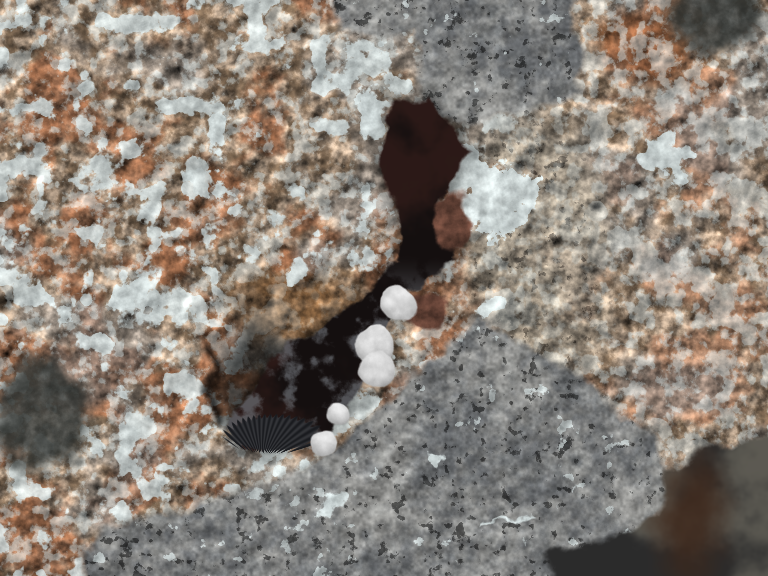
Give the GLSL for this texture, as a WebGL 2 fragment shader.

```glsl
#version 300 es
precision highp float;
// Weathered rock with a dark crevice, rusty crust, white deposits and beads.
// Warped distance fields place the stones; layered noise gives relief and stains.
// Lengths are in canvas heights, with the origin at the lower left.
uniform vec2 u_resolution;
out vec4 fragColor;

float hash(vec2 p) { return fract(sin(dot(p, vec2(127.1, 311.7))) * 43758.5); }

float noise(vec2 p) {
  vec2 i = floor(p), f = fract(p), e = vec2(1, 0);
  f = f * f * (3.0 - 2.0 * f);
  return mix(mix(hash(i), hash(i + e), f.x), mix(hash(i + e.yx), hash(i + e.xx), f.x), f.y);
}

float fbm(vec2 p) {
  float sum = 0.0, amp = 0.5;
  for (int i = 0; i < 5; i++) {
    sum += amp * noise(p);
    p = mat2(1.6, 1.2, -1.2, 1.6) * p + 7.3;
    amp *= 0.5;
  }
  return sum;
}

float inside(float d, float w) { return 1.0 - smoothstep(-w, w, d); }

// Approximate distance to an ellipse
float blob(vec2 p, vec2 c, vec2 r) { return (length((p - c) / r) - 1.0) * min(r.x, r.y); }

float segment(vec2 p, vec2 a, vec2 b) {
  vec2 d = b - a;
  return length(p - a - d * clamp(dot(p - a, d) / dot(d, d), 0.0, 1.0));
}

// Crevice outline
const vec2 CAVITY[] = vec2[](
  vec2(.686, .82), vec2(.738, .83), vec2(.79, .783), vec2(.811, .726), vec2(.764, .66),
  vec2(.788, .54), vec2(.712, .5), vec2(.628, .332), vec2(.564, .245), vec2(.44, .215),
  vec2(.403, .262), vec2(.495, .396), vec2(.599, .453), vec2(.694, .545), vec2(.7, .644),
  vec2(.66, .725));
// White deposits and beads: centre and radius
const vec3 CRUST[] = vec3[](
  vec3(.64, .81, .04), vec3(.375, .775, .03), vec3(.36, .695, .035), vec3(.515, .534, .03),
  vec3(.86, .645, .08), vec3(.565, .105, .024), vec3(.765, .215, .016), vec3(1.16, .725, .045),
  vec3(.855, .465, .03), vec3(.24, .48, .035), vec3(.8, .695, .04));
const vec3 BEADS[] = vec3[](
  vec3(.585, .28, .02), vec3(.56, .232, .022), vec3(.691, .472, .031),
  vec3(.651, .4, .034), vec3(.653, .36, .031));

float cavity(vec2 p) {
  float d = 9.0, s = 1.0;
  for (int i = 0, j = CAVITY.length() - 1; i < CAVITY.length(); j = i++) {
    vec2 a = CAVITY[i], b = CAVITY[j];
    d = min(d, segment(p, a, b));
    if ((a.y > p.y) != (b.y > p.y) && p.x < a.x + (b.x - a.x) * (p.y - a.y) / (b.y - a.y)) s = -s;
  }
  return s * d;
}

void main() {
  vec2 p = gl_FragCoord.xy / u_resolution.y;
  vec2 wobble = vec2(fbm(p * 22.0), fbm(p * 22.0 + 40.0)) - .48;
  vec2 q = p + .045 * wobble;
  float coarse = fbm(p * 9.0), fine = fbm(p * 55.0);
  float relief = fbm(p * 30.0) - fbm(p * 30.0 + vec2(-.18, .28));

  // Rusty host rock, paler on the right
  float right = smoothstep(.85, 1.05, p.x);
  vec3 col = mix(vec3(.42, .35, .28), vec3(.68, .6, .52), smoothstep(.3, .65, fine));
  vec3 rust = mix(vec3(.54, .34, .23), vec3(.62, .45, .35), right);
  col = mix(col, rust, .7 * smoothstep(.44, .6, fbm(p * 13.0 + 17.0)));
  col = mix(col, vec3(.48), .5 * smoothstep(.5, .66, coarse));
  col = mix(col, vec3(.5, .28, .15), .7 * inside(blob(q, vec2(1.13, .92), vec2(.09, .07)), .025));
  float under = inside(blob(q, vec2(.52, .46), vec2(.12, .065)), .03);
  col = mix(col, vec3(.45, .31, .18), .65 * under);

  // Smooth grey stones with pores
  float ridge = min(max(.012 + .33 * q.x, .85 * q.x - .259), 1.0 - .66 * q.x);
  float lower = max(max(q.y - ridge, q.x - 1.15), .14 - q.x);
  float upper = max(max(.783 - q.y + .3 * abs(q.x - .82), q.x - 1.005), .72 - q.x);
  upper = min(upper, max(.94 - q.y, abs(q.x - .7) - .12));
  float stone = inside(min(lower, upper), .01);
  float apron = inside(blob(q, vec2(.93, .56), vec2(.13, .25)), .04);
  vec3 grey = mix(vec3(.37, .38, .39), vec3(.57, .57, .56), smoothstep(.25, .65, mix(coarse, fine, .5)));
  grey *= 1.0 - .5 * smoothstep(.62, .72, fbm(p * 80.0));
  col = mix(col, grey * vec3(1.12, 1.05, .95), apron * .75);
  col = mix(col, grey, stone);

  // White crust: pale dust, scattered flakes and larger patches
  float loose = (1.0 - stone) * (1.0 - .5 * apron) * (1.0 - .7 * under);
  float flakes = .55 * smoothstep(.47, .65, fbm(p * 62.0 + 31.0)) * max(loose, .12);
  flakes = max(flakes, smoothstep(.55, .62, fbm(p * 27.0 + 9.0)) * loose * (.9 - .35 * right));
  flakes = max(flakes, .7 * stone * smoothstep(.71, .75, fbm(p * 34.0)));
  float patches = inside(segment(q, vec2(.83, .083), vec2(.925, .11)) - .002, .002);
  for (int i = 0; i < CRUST.length(); i++)
    patches = max(patches, inside(length(p + .1 * wobble - CRUST[i].xy) - CRUST[i].z * (.3 + 1.2 * fine), .004));
  col *= 1.0 + relief * mix(2.2, .9, stone) + .26 * (noise(p * 190.0) - .5);
  vec3 white = vec3(.82, .86, .86) * (.86 + .25 * fine + .8 * relief);
  col = mix(col, white, max(flakes, patches * .95));
  float dark = min(blob(q, vec2(.07, .28), vec2(.08, .095)), blob(q, vec2(1.24, .975), vec2(.085, .06)));
  col = mix(col, vec3(.17, .18, .17) + .25 * fine * fine, .9 * inside(dark, .02));

  // Shadowed rock beyond the lower right edge
  float beyond = max(q.y - .3 * q.x + .155, 1.145 - q.x);
  beyond = min(beyond, max(q.y - .36 * q.x + .31, .955 - q.x));
  vec3 far = mix(vec3(.17), vec3(.36, .35, .32), smoothstep(.35, .7, coarse));
  far = mix(far, vec3(.24, .15, .1), .8 * inside(blob(q, vec2(1.2, .1), vec2(.055, .1)), .04));
  col = mix(col, far, inside(beyond, .008));

  // Crevice, its shaded lip and dim minerals within
  float hole = cavity(q);
  col *= 1.0 - .35 * inside(hole - .012, .018);
  col *= 1.0 - .6 * inside(blob(q, vec2(.44, .345), vec2(.065, .09)), .03);
  col *= 1.0 - .7 * inside(segment(q, vec2(.36, .39), vec2(.385, .275)) - .008, .01);
  vec3 depth = mix(vec3(.08, .06, .06), vec3(.17, .1, .09), smoothstep(.4, .65, coarse));
  float dim = smoothstep(.46, .66, fbm(p * 30.0)) * (1.0 - smoothstep(.45, .56, p.y));
  col = mix(col, mix(depth, vec3(.4, .41, .43), dim * .75), inside(hole, .004));

  // Reddish stones beside the opening
  float red = min(blob(q, vec2(.74, .465), vec2(.04, .036)), blob(q, vec2(.785, .617), vec2(.026, .055)));
  col = mix(col, vec3(.42, .28, .23) * (.6 + .7 * fine + relief), inside(red, .004));

  // Fine-bladed dark fan
  vec2 blade = p - vec2(.455, .195);
  float rays = sin(atan(blade.y, blade.x) * 55.0 + 35.0 * length(blade));
  float fan = blob(p, vec2(.475, .247), vec2(.08, .031)) + .003 * rays;
  col = mix(col, vec3(.15, .155, .17) + .05 * rays, inside(fan, .002));

  // Rounded white beads
  for (int i = 0; i < BEADS.length(); i++) {
    vec2 n = (p + .015 * wobble - BEADS[i].xy) / BEADS[i].z;
    float light = .75 + .12 * n.y - .12 * dot(n, n) + .25 * fine;
    col = mix(col, vec3(light), inside((length(n) - 1.0) * BEADS[i].z, .002));
  }
  fragColor = vec4(col, 1.0);
}
```
